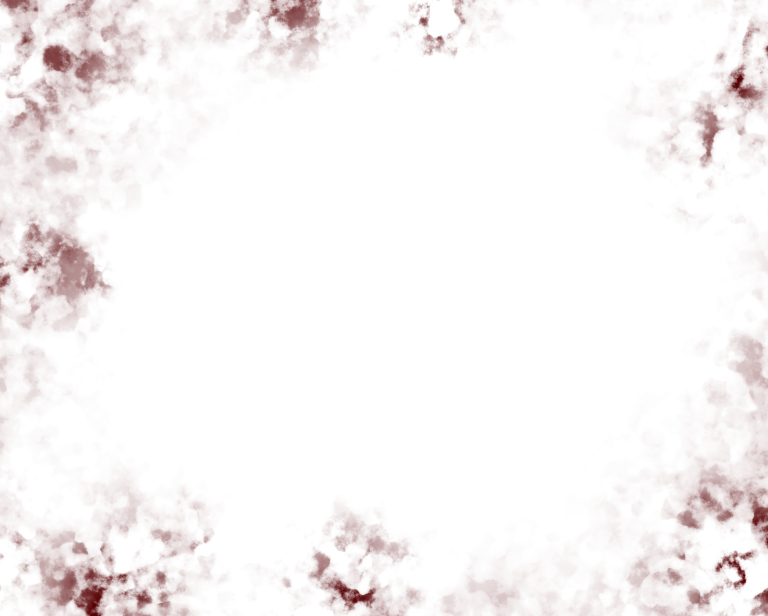
Reproduce this background procedurally as a WebGL 2 fragment shader.

```glsl
#version 300 es
precision highp float;
// Weathered dark red stains creeping in from the borders of a white sheet.
// Soft spots place pale washes and dark cores; warped fractal noise and
// smoothed cell noise break them into grain, faint flakes and small specks.

uniform vec2 u_resolution;
out vec4 outColor;

const vec3 PAPER = vec3(1.0);
const vec3 INK = vec3(0.34, 0.01, 0.02);
const float WARP = 0.11;         // how far the noise bends the spots
const float GRAIN_SCALE = 10.0;  // coarsest grain, per canvas height
const float FINE_SCALE = 34.0;   // coarsest size of the dark specks
const float FLAKE_SCALE = 50.0;  // flakes per canvas height
const float WASH_GAIN = 0.88;
const float HALO_GAIN = 0.36;
const float SPECK_GAIN = 0.72;
const float CUTOFF = 0.012;      // ink below this leaves the paper clean
const float RIM_WIDTH = 0.03;
const float RIM_STRENGTH = 0.07;
const int SPOTS = 12;

// Spots: centre as a share of the canvas, radius in heights, strength.
const vec4 WASHES[SPOTS] = vec4[SPOTS](
    vec4(0.03, 0.94, 0.20, 0.24), vec4(0.17, 0.95, 0.17, 0.09),
    vec4(0.02, 0.77, 0.14, 0.12), vec4(0.03, 0.56, 0.10, 0.17),
    vec4(0.03, 0.40, 0.12, 0.11), vec4(0.05, 0.06, 0.14, 0.22),
    vec4(0.20, 0.05, 0.12, 0.23), vec4(0.46, 0.00, 0.09, 0.20),
    vec4(0.65, 0.00, 0.09, 0.15), vec4(0.95, 0.09, 0.17, 0.27),
    vec4(1.00, 0.38, 0.10, 0.20), vec4(0.97, 0.84, 0.14, 0.25));
const vec4 CORES[SPOTS] = vec4[SPOTS](
    vec4(0.05, 0.93, 0.10, 0.40), vec4(0.37, 1.00, 0.08, 0.70),
    vec4(0.57, 0.98, 0.06, 1.00), vec4(0.99, 0.89, 0.06, 1.00),
    vec4(0.92, 0.76, 0.06, 0.45), vec4(0.04, 0.57, 0.06, 0.65),
    vec4(0.12, 0.54, 0.03, 0.40), vec4(0.15, 0.04, 0.08, 0.70),
    vec4(0.00, 0.09, 0.04, 0.90), vec4(0.45, 0.03, 0.09, 0.70),
    vec4(0.98, 0.10, 0.09, 0.95), vec4(0.24, 0.14, 0.04, 0.45));

// Integer hash of a lattice cell, giving three values in 0..1
vec3 hash3(vec2 cell) {
    uvec3 v = uvec3(ivec3(ivec2(cell), 17)) * 1664525u + 10139u;
    v.x += v.y * v.z; v.y += v.z * v.x; v.z += v.x * v.y;
    v ^= v >> 16u;
    v.x += v.y * v.z; v.y += v.z * v.x; v.z += v.x * v.y;
    return vec3(v >> 8u) / 16777216.0;
}

float valueNoise(vec2 p) {
    vec2 i = floor(p), f = fract(p);
    f = f * f * (3.0 - 2.0 * f);
    vec2 e = vec2(1.0, 0.0);
    return mix(mix(hash3(i).x, hash3(i + e).x, f.x),
               mix(hash3(i + e.yx).x, hash3(i + e.xx).x, f.x), f.y);
}

float fbm(vec2 p) {
    float sum = 0.0, amplitude = 0.5, total = 0.0;
    for (int i = 0; i < 5; i++) {
        sum += amplitude * valueNoise(p);
        total += amplitude;
        amplitude *= 0.62;
        p = mat2(1.6, 1.2, -1.2, 1.6) * p + 31.7;
    }
    return sum / total;
}

// Random tone per scattered cell, blended softly where cells meet
float flakes(vec2 p) {
    vec2 i = floor(p);
    float sum = 0.0, total = 0.0;
    for (int y = -1; y <= 1; y++)
    for (int x = -1; x <= 1; x++) {
        vec2 cell = i + vec2(x, y);
        vec3 h = hash3(cell);
        vec2 d = cell + h.xy - p;
        float weight = exp(-9.0 * dot(d, d));
        sum += weight * h.z;
        total += weight;
    }
    return sum / total;
}

// Sum of soft round spots
float spotField(vec2 p, vec4 spots[SPOTS], vec2 canvas) {
    float sum = 0.0;
    for (int i = 0; i < SPOTS; i++) {
        vec2 d = (p - spots[i].xy * canvas) / spots[i].z;
        sum += spots[i].w * exp(-dot(d, d));
    }
    return sum;
}

void main() {
    vec2 canvas = vec2(u_resolution.x / u_resolution.y, 1.0);
    vec2 p = gl_FragCoord.xy / u_resolution.y;

    // Bend the layout so that the spots lose their round outlines
    vec2 bend = vec2(fbm(p * 14.0 + 60.0), fbm(p * 14.0 + 140.0)) - 0.5;
    vec2 q = p + WARP * bend;
    vec2 border = min(p, canvas - p);
    float rim = RIM_STRENGTH * exp(-min(border.x, border.y) / RIM_WIDTH);
    float core = spotField(q, CORES, canvas);
    float wash = spotField(q, WASHES, canvas) + rim;

    // Grain at two sizes, and flakes
    float grain = fbm(p * GRAIN_SCALE + 5.0);
    float fine = fbm(p * FINE_SCALE + 210.0);
    float flake = flakes((p + 0.03 * bend) * FLAKE_SCALE + 90.0);

    // Pale wash, halo around the cores, then small dark specks
    float cloud = 0.55 * grain + 0.25 * fine + 0.20 * flake;
    float ink = WASH_GAIN * wash * smoothstep(0.32, 0.72, cloud);
    ink += HALO_GAIN * core * smoothstep(0.40, 0.66, cloud);
    float clot = 0.35 * grain + 0.50 * fine + 0.15 * flake + 0.05 * core;
    ink += SPECK_GAIN * core * smoothstep(0.52, 0.66, clot);
    ink += 0.5 * wash * smoothstep(0.56, 0.68, clot);

    // Worn patches thin the ink
    ink *= 1.0 - 0.55 * smoothstep(0.54, 0.66, 1.0 - 0.6 * fine - 0.4 * grain);
    ink = max(ink - CUTOFF, 0.0);
    outColor = vec4(mix(PAPER, INK, min(ink, 1.0)), 1.0);
}
```
